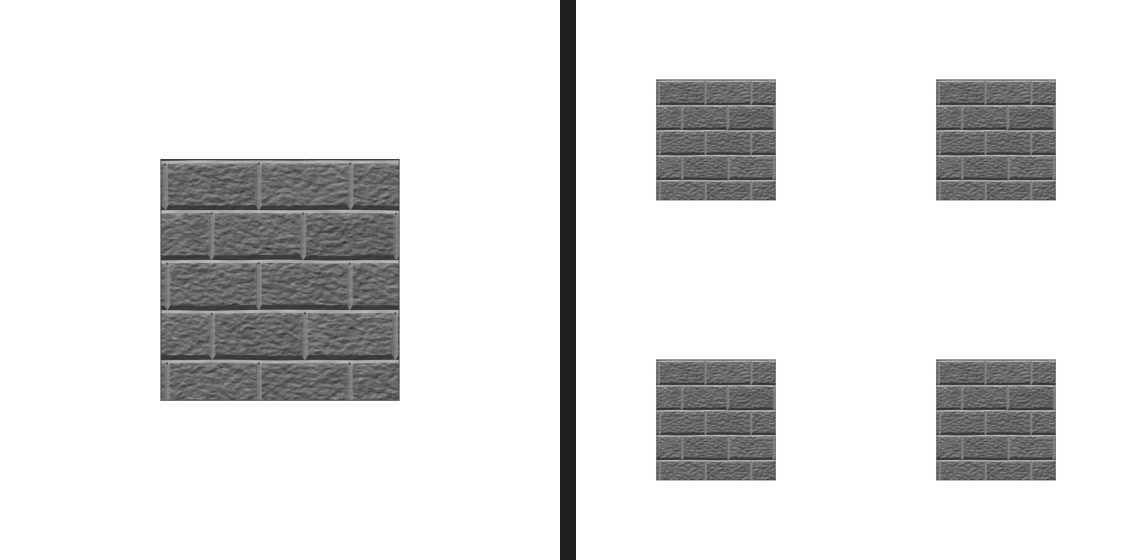
Left, the tile; right, the same tile 2 across and 2 down.
This texture is drawn by a Shadertoy shader. Its source:

```glsl
#define PANEL_MIN vec2(0.2865, 0.2845)
#define PANEL_MAX vec2(0.7135, 0.7160)
#define BRICK vec2(0.1640, 0.0891)
#define FIRST_JOINT vec2(0.2969, 0.7108)
#define LEDGE_HALF 0.0027
#define BEVEL_SIDE 0.0055
#define BEVEL_BASE 0.0115
#define RELIEF 0.23
#define LIGHT 0.68
#define SIDE 0.46
#define FACE 0.40
#define DARK 0.23

float hash(ivec2 cell) {
    uint n = uint(cell.x) * 1597u ^ uint(cell.y) * 51749u;
    n = (n ^ (n >> 15)) * 73244475u;
    n = (n ^ (n >> 13)) * 73244475u;
    return float((n ^ (n >> 16)) & 65535u) / 65535.0;
}

float cornerSlope(ivec2 cell, ivec2 period, vec2 offset) {
    ivec2 wrapped = (cell % period + period) % period;
    float angle = 6.2832 * hash(wrapped + period);
    return dot(vec2(cos(angle), sin(angle)), offset);
}

// Gradient noise that wraps over the canvas after a whole number of cells
float noise(vec2 uv, ivec2 period) {
    vec2 p = uv * vec2(period);
    ivec2 c = ivec2(floor(p));
    vec2 f = fract(p);
    vec2 s = f * f * f * (f * (f * 6.0 - 15.0) + 10.0);
    float low = mix(cornerSlope(c, period, f),
                    cornerSlope(c + ivec2(1, 0), period, f - vec2(1, 0)), s.x);
    float high = mix(cornerSlope(c + ivec2(0, 1), period, f - vec2(0, 1)),
                     cornerSlope(c + ivec2(1, 1), period, f - vec2(1, 1)), s.x);
    return mix(low, high, s.y);
}

// Split stone surface, stretched sideways
float stoneHeight(vec2 uv) {
    uv.y += 0.004 * noise(uv, ivec2(40, 50));
    return noise(uv, ivec2(66, 112)) + 0.45 * noise(uv, ivec2(130, 210));
}

float below(float value, float edge, float soft) {
    return 1.0 - smoothstep(edge - soft, edge + soft, value);
}

float brickShade(vec2 uv, float soft) {
    // Rows count downward; every other row moves by half a brick
    vec2 p = uv + vec2(0.0012, 0.0022) * noise(uv, ivec2(9, 14));
    float depth = (FIRST_JOINT.y - p.y) / BRICK.y;
    float row = floor(depth);
    float fromTop = (depth - row) * BRICK.y;
    float fromBase = BRICK.y - fromTop;

    // Signed distance to the nearest upright joint
    float along = (p.x - FIRST_JOINT.x) / BRICK.x - 0.5 * mod(row, 2.0);
    float joint = round(along);
    float jitter = 0.004 * (hash(ivec2(joint, row)) - 0.5);
    float across = (along - joint) * BRICK.x - jitter;
    float fromJoint = abs(across);
    float brick = joint - step(across, 0.0);

    // Face: relief lit from above, with a tone for each brick
    float relief = stoneHeight(uv) - stoneHeight(uv + vec2(-0.001, 0.003));
    float tone = 0.03 * (hash(ivec2(brick, row) + 31) - 0.5)
               + 0.05 * noise(uv, ivec2(24, 30));
    float shade = FACE + tone + RELIEF * relief;

    // Side bevels, brighter to the right of the joint
    float rough = 0.0015 * noise(uv, ivec2(90, 120));
    float side = SIDE + 0.05 * smoothstep(-0.003, 0.003, across)
               - 0.09 * below(abs(across + 0.004), 0.0005, soft) + 0.06 * relief;
    shade = mix(shade, side, below(fromJoint + rough, BEVEL_SIDE, soft));

    // Shadowed base bevel, mitred toward the joint
    float base = below(fromBase + rough, BEVEL_BASE, soft)
               * below(fromBase - 1.6 * fromJoint, 0.002, soft);
    shade = mix(shade, DARK + 0.04 * relief, base);

    // Bright ledge between rows, fading down onto the face
    shade += 0.16 * exp(-fromTop / 0.005);
    float ledge = below(min(fromTop, fromBase), LEDGE_HALF, soft);
    float glint = 0.10 * noise(uv, ivec2(30, 20));
    shade = mix(shade, LIGHT + glint, ledge);

    // Small notch where a joint meets the ledge above it
    float notch = below(length(vec2(across, fromTop - 0.0035)), 0.0022, soft);
    return mix(shade, DARK, 0.7 * notch);
}

void mainImage(out vec4 fragColor, in vec2 fragCoord) {
    vec2 uv = fragCoord / iResolution.xy;
    float pixel = 1.0 / min(iResolution.x, iResolution.y);
    float shade = brickShade(uv, max(0.0012, 0.75 * pixel));

    // Panel with a thin dark rim on a white ground
    vec2 inset = min(uv - PANEL_MIN, PANEL_MAX - uv);
    float inside = min(inset.x, inset.y);
    shade = mix(shade, DARK, 0.85 * below(inside, 0.0016, 0.75 * pixel));
    shade = mix(1.0, shade, smoothstep(-0.5 * pixel, 0.5 * pixel, inside));
    fragColor = vec4(vec3(clamp(shade, 0.0, 1.0)), 1.0);
}
```
